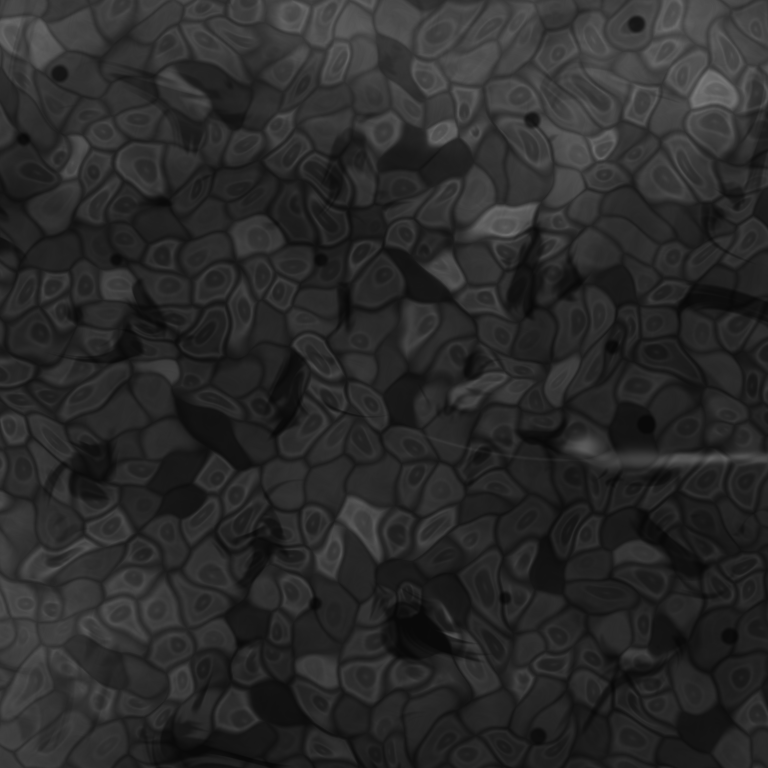
Reproduce this texture procedurally as a Shadertoy shader.

```glsl
// Dim grey tissue under a fluorescence microscope: packed cells with faint nuclei.
// Cellular noise with a tilted, stretched metric per cell gives bodies, gaps and rims;
// layered sines give haze and dark pockets; one bright fibre crosses at the right.

const float CELLS_ACROSS = 20.0;   // cells along one canvas side
const float HOLES_ACROSS = 8.0;    // grid for the small round holes
const float HOLE_SHARE = 0.24;
const float BASE_LIGHT = 0.142;
const float TOP_HAZE = 0.14;
const float CORNER_GLOW = 0.16;
const float GAP_LEVEL = 0.66;      // brightness between cells
const float POCKET_LEVEL = 0.42;   // brightness of the dark pockets
const float RIM_GAIN = 0.42;
const float FIBRE_GAIN = 0.22;
const vec2 GLOW_CENTRE = vec2(0.06, 0.12);
const vec2 BULB_CENTRE = vec2(0.762, 0.418);

vec3 hash3(vec2 p) {
    vec3 q = fract(p.xyx * vec3(0.1031, 0.1030, 0.0973));
    q += dot(q, q.yxz + 33.33);
    return fract((q.xxy + q.yzz) * q.zyx);
}

mat2 rotation(float a) {
    return mat2(cos(a), sin(a), -sin(a), cos(a));
}

float bell(float x) {
    return exp(-x * x);
}

// Smooth irregular field, roughly -1 to 1.
float layeredSines(vec2 p) {
    float sum = 0.0, amplitude = 0.5;
    for (int i = 0; i < 5; i++) {
        p = rotation(1.1) * p + 1.7;
        p += 0.6 * sin(p.yx * 1.3);
        sum += amplitude * sin(p.x) * cos(p.y * 1.1);
        p *= 1.7;
        amplitude *= 0.65;
    }
    return sum;
}

// Relative brightness of the cell layer, about 1 on average.
float cellLayer(vec2 uv) {
    vec2 p = uv * CELLS_ACROSS;
    p += 0.25 * sin(p.yx * 1.4 + 2.0 * sin(p * 0.6)) + 0.06 * sin(p.yx * 5.3);
    vec2 base = floor(p);
    float nearest = 9.0, second = 9.0, levelSum = 0.0, weightSum = 0.0;
    vec2 local = vec2(0.0);
    vec3 traits = vec3(0.0);

    for (int j = -2; j <= 2; j++)
    for (int i = -2; i <= 2; i++) {
        vec2 id = base + vec2(i, j);
        vec3 shape = hash3(id);
        vec3 look = hash3(id + 71.0);
        float stretch = mix(1.0, 1.5, shape.z);
        vec2 r = rotation(6.283 * look.z) * (p - id - 0.1 - 0.8 * shape.xy);
        r *= vec2(stretch, 1.0 / stretch);
        float d = length(r);

        // Blend body levels softly across borders.
        float level = mix(0.78, 1.22, look.x);
        level += 0.45 * smoothstep(0.91, 0.98, look.x);
        level *= mix(1.0, 0.55, step(look.y, 0.07));
        float weight = exp(-16.0 * d);
        levelSum += weight * level;
        weightSum += weight;

        if (d < nearest) {
            second = nearest;
            nearest = d;
            local = r;
            traits = look;
        } else {
            second = min(second, d);
        }
    }

    float edge = second - nearest;
    float tone = levelSum / weightSum;
    tone *= mix(GAP_LEVEL, 1.0, smoothstep(-0.05, 0.24, edge));
    tone *= mix(1.0, 0.72, smoothstep(0.55, 0.85, nearest));
    tone += RIM_GAIN * traits.y * traits.y * bell((edge - 0.26) / 0.11);

    // Nucleus: dim disc, thin bright membrane, small bright core.
    float nucleus = length(local + 0.12 * (traits.xz - 0.5));
    float radius = mix(0.20, 0.30, traits.z);
    float clear = smoothstep(0.1, 0.3, edge) * smoothstep(0.15, 0.5, traits.y);
    tone -= 0.17 * clear * smoothstep(radius + 0.05, radius - 0.07, nucleus);
    tone += 0.16 * clear * bell((nucleus - radius - 0.03) / 0.055);
    tone += 0.22 * clear * bell(nucleus / 0.065);
    return tone;
}

// 1 inside scattered round holes.
float holes(vec2 uv) {
    vec2 p = uv * HOLES_ACROSS;
    vec3 h = hash3(floor(p) + 19.0);
    float d = length(fract(p) - 0.2 - 0.6 * h.xy) / HOLES_ACROSS;
    float radius = mix(0.008, 0.013, h.x);
    return step(h.z, HOLE_SHARE) * smoothstep(radius + 0.003, radius - 0.004, d);
}

// Thin curved tail that thickens into a bulb and a bright strand.
float fibre(vec2 uv) {
    float bend = max(0.74 - uv.x, 0.0);
    float y = uv.y - 0.401 - 0.9 * bend * bend - 0.025 * max(uv.x - 0.85, 0.0);
    float thick = smoothstep(0.74, 0.80, uv.x);
    float width = mix(0.0022, 0.006 + 0.007 * bell((uv.x - 0.83) / 0.06), thick);
    float strand = bell(y / width) * mix(0.2, 0.85, thick) * smoothstep(0.51, 0.58, uv.x);
    return max(strand, bell(length((uv - BULB_CENTRE) / vec2(0.022, 0.015))));
}

void mainImage(out vec4 fragColor, in vec2 fragCoord) {
    vec2 uv = fragCoord / iResolution.xy;
    float drift = layeredSines(uv * 7.0);

    // Uneven illumination: hazy top, glowing lower left corner, dim lower right.
    float haze = smoothstep(0.64, 1.0, uv.y + 0.06 * drift) * mix(0.65, 1.0, smoothstep(0.1, 0.4, uv.x));
    float glow = bell(length((uv - GLOW_CENTRE) / vec2(0.14, 0.19)));
    float light = BASE_LIGHT + TOP_HAZE * haze + CORNER_GLOW * glow;
    light += 0.03 * bell(length(uv - vec2(0.5, 0.62)) / 0.25);
    light *= 1.0 + 0.25 * drift;

    // Cells lose contrast where out-of-focus haze lies over them.
    float veil = max(haze, glow);
    float tone = mix(cellLayer(uv), 1.0, 0.42 * veil);
    float pocket = smoothstep(0.32, 0.62, layeredSines(uv * 17.0 + 4.0));
    tone *= mix(1.0, POCKET_LEVEL, pocket * (1.0 - 0.75 * veil));
    tone *= 1.0 + 0.08 * layeredSines(uv * 90.0);
    tone *= 1.0 - 0.62 * holes(uv);

    float grey = light * tone + FIBRE_GAIN * fibre(uv);
    fragColor = vec4(vec3(clamp(grey, 0.035, 0.62)), 1.0);
}
```
